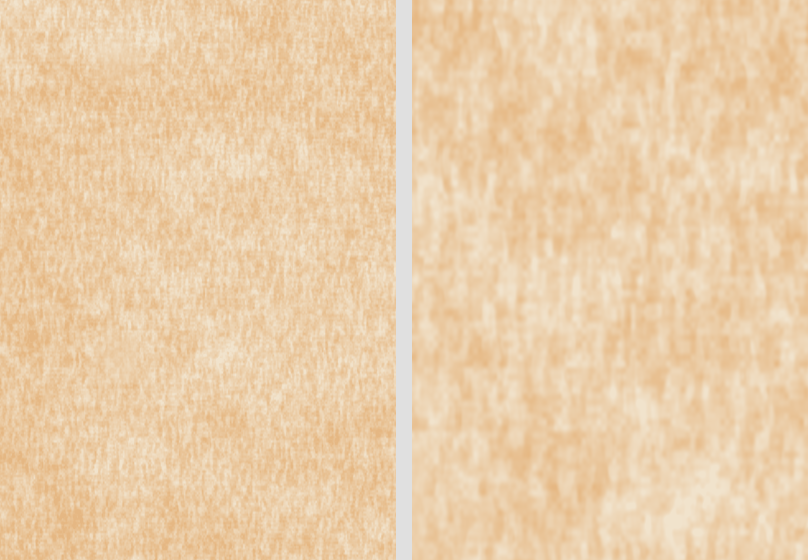
Left, the full canvas; right, a detail of the centre.
Give the GLSL for this texture, as a Shadertoy shader.

```glsl
const vec3 OCHRE = vec3(0.902, 0.727, 0.525);
const vec3 CREAM = vec3(0.943, 0.882, 0.788);

float hash(vec2 p) {
    return fract(sin(dot(p, vec2(127.1, 311.7))) * 43758.5453);
}

float noise(vec2 p) {
    vec2 cell = floor(p);
    vec2 f = fract(p);
    f = f * f * (3.0 - 2.0 * f);
    float low = mix(hash(cell), hash(cell + vec2(1.0, 0.0)), f.x);
    float high = mix(hash(cell + vec2(0.0, 1.0)), hash(cell + vec2(1.0, 1.0)), f.x);
    return mix(low, high, f.y);
}

// Layered noise, centred on zero
float clouds(vec2 p, int octaves) {
    float sum = 0.0;
    float weight = 0.5;
    for (int i = 0; i < octaves; i++) {
        sum += weight * (noise(p) - 0.5);
        p = p * 2.03 + vec2(17.3, 9.1);
        weight *= 0.58;
    }
    return sum;
}

// Short upright fibres with slightly wavering sides, centred on zero
float fibres(vec2 p, vec2 density, float waver) {
    p.x += waver * (noise(p * vec2(70.0, 55.0)) - 0.5);
    return smoothstep(0.15, 0.85, noise(p * density)) - 0.5;
}

// Smooth round worn spots, repeated up the sheet
float wornSpot(vec2 p, vec2 centre, float spacing, float radius) {
    vec2 d = p - centre;
    d.y = mod(d.y + 0.5 * spacing, spacing) - 0.5 * spacing;
    float ragged = 0.03 * (noise(p * 28.0) - 0.5);
    return 1.0 - smoothstep(0.45 * radius, radius, length(d) + ragged);
}

void mainImage(out vec4 fragColor, in vec2 fragCoord) {
    vec2 uv = fragCoord / iResolution.y;

    // Broad mottling, with ragged crosswise smears
    float mottle = clouds(uv * vec2(5.0, 6.5) + 3.7, 4);
    float smears = clouds(uv * vec2(13.0, 42.0) + 41.0, 3);

    // Fine upright grain and the weave beneath it
    float longGrain = fibres(uv, vec2(190.0, 48.0), 0.006);
    float shortGrain = fibres(uv + 5.3, vec2(235.0, 105.0), 0.004);
    float speckle = noise(uv * vec2(340.0, 260.0) + 71.0) - 0.5;
    float weft = noise(uv * vec2(30.0, 240.0) + 23.0) - 0.5;
    float grain = 0.36 * longGrain + 0.34 * shortGrain + 0.36 * speckle + 0.16 * weft;

    // Worn spots soften the grain and lighten the ground
    float worn = wornSpot(uv, vec2(0.21, 0.36), 0.535, 0.06);
    float tone = 0.5 + 0.75 * mottle + 0.4 * smears;
    tone += grain * (1.0 - 0.45 * worn) + 0.06 * worn;

    fragColor = vec4(mix(OCHRE, CREAM, clamp(tone, -0.05, 1.05)), 1.0);
}
```
